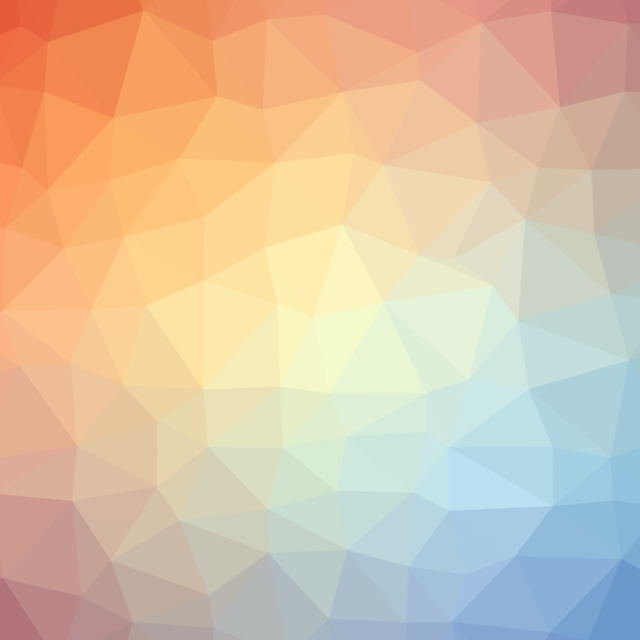
A WebGL 1 fragment shader for this background:

```glsl
precision highp float;
// Low-poly mosaic of flat triangles tinted by a warm-to-cool colour mesh.

#define CELLS 9.5      // triangle pairs across the canvas
#define JITTER 0.72    // how far the corners leave the regular grid
#define FACET 0.022    // brightness spread between facets
#define SEED 4.0       // arrangement of the corners

uniform vec2 u_resolution;

float hash(vec2 p) {
  return fract(sin(dot(p, vec2(127.1, 311.7)) + SEED) * 4375.85);
}

// Grid corner moved to a random place inside its cell
vec2 corner(vec2 id) {
  return id + JITTER * (vec2(hash(id), hash(id + 37.3)) - 0.5);
}

// Piecewise linear ramp through five evenly spaced colours
vec3 ramp(float t, vec3 a, vec3 b, vec3 c, vec3 d, vec3 e) {
  t *= 4.0;
  vec3 color = mix(a, b, clamp(t, 0.0, 1.0));
  color = mix(color, c, clamp(t - 1.0, 0.0, 1.0));
  color = mix(color, d, clamp(t - 2.0, 0.0, 1.0));
  return mix(color, e, clamp(t - 3.0, 0.0, 1.0));
}

// Gradient mesh: orange and blue corners, mauve sides, pale yellow centre
vec3 meshColor(vec2 uv) {
  float x = uv.x;
  vec3 top = ramp(x, vec3(0.90, 0.34, 0.22), vec3(0.93, 0.52, 0.31),
    vec3(0.94, 0.62, 0.47), vec3(0.91, 0.60, 0.55), vec3(0.73, 0.45, 0.47));
  vec3 upper = ramp(x, vec3(0.98, 0.56, 0.33), vec3(1.00, 0.74, 0.43),
    vec3(1.00, 0.84, 0.58), vec3(0.92, 0.79, 0.66), vec3(0.77, 0.68, 0.60));
  vec3 middle = ramp(x, vec3(0.99, 0.71, 0.52), vec3(1.00, 0.87, 0.61),
    vec3(1.00, 1.00, 0.77), vec3(0.87, 0.94, 0.87), vec3(0.70, 0.81, 0.81));
  vec3 lower = ramp(x, vec3(0.85, 0.64, 0.58), vec3(0.87, 0.80, 0.67),
    vec3(0.82, 0.91, 0.83), vec3(0.73, 0.88, 0.94), vec3(0.57, 0.77, 0.87));
  vec3 bottom = ramp(x, vec3(0.69, 0.42, 0.47), vec3(0.70, 0.63, 0.61),
    vec3(0.66, 0.72, 0.77), vec3(0.55, 0.67, 0.84), vec3(0.37, 0.55, 0.77));
  return ramp(uv.y, bottom, lower, middle, upper, top);
}

// Signed distance to the line a-b, positive on its left
float edge(vec2 p, vec2 a, vec2 b) {
  vec2 dir = normalize(b - a);
  vec2 q = p - a;
  return dir.x * q.y - dir.y * q.x;
}

// Flat facet: colour weighted by coverage, with the weight in w
vec4 facet(vec2 p, vec2 a, vec2 b, vec2 c, float pixel) {
  float inside = min(edge(p, a, b), min(edge(p, b, c), edge(p, c, a)));
  float cover = clamp(0.5 + inside / pixel, 0.0, 1.0);
  vec2 center = (a + b + c) / 3.0;
  float shade = FACET * (hash(floor(center * 50.0)) - 0.5);
  return vec4(meshColor(center / CELLS) + shade, 1.0) * cover;
}

void main() {
  vec2 uv = gl_FragCoord.xy / u_resolution;
  vec2 p = uv * CELLS;
  float pixel = 1.5 * CELLS / min(u_resolution.x, u_resolution.y);

  // The smooth mesh fills any hairline gap between facets
  vec4 sum = vec4(meshColor(uv), 1.0) * 0.001;

  for (int j = -1; j <= 1; j++) {
    for (int i = -1; i <= 1; i++) {
      vec2 id = floor(p) + vec2(float(i), float(j));
      vec2 a = corner(id);
      vec2 b = corner(id + vec2(1.0, 0.0));
      vec2 c = corner(id + vec2(1.0, 1.0));
      vec2 d = corner(id + vec2(0.0, 1.0));

      // Split each quad along its shorter diagonal
      if (distance(a, c) < distance(b, d)) {
        sum += facet(p, a, b, c, pixel) + facet(p, a, c, d, pixel);
      } else {
        sum += facet(p, a, b, d, pixel) + facet(p, b, c, d, pixel);
      }
    }
  }
  gl_FragColor = vec4(clamp(sum.rgb / sum.w, 0.0, 1.0), 1.0);
}
```
